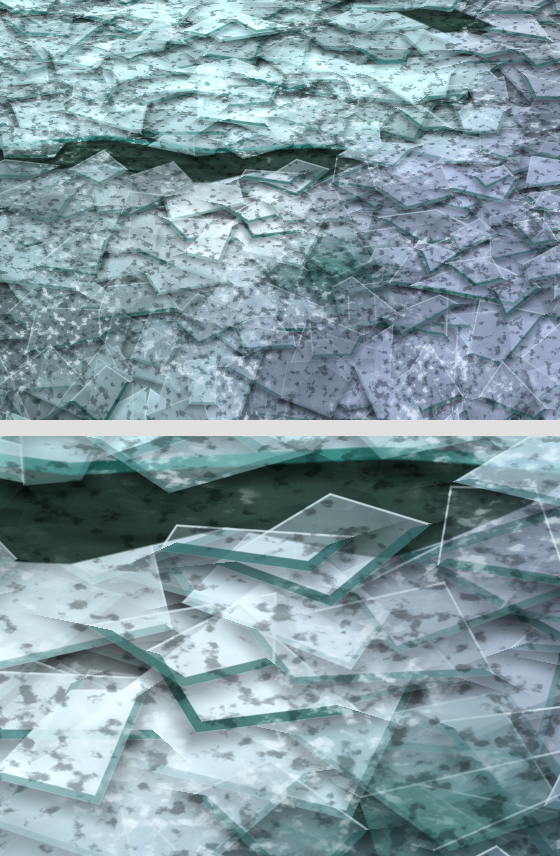
Top: the whole. Bottom: its middle third, enlarged.
A WebGL 2 fragment shader for this texture:

```glsl
#version 300 es
precision highp float;
// A heap of broken sheet glass: layers of translucent, foreshortened shards,
// each an intersection of random half planes with lit and dark rims.
// A shadowed crevice splits the heap, and frost and dust speckle the faces.

#define LAYERS 9
#define CREVICE_LAYER 7
#define SIDES 4
#define TILT 0.9
#define LARGEST 0.46
#define SHRINK 0.86
#define RIM 0.0042
#define SHADOW 0.30
#define FROST 0.34
#define DUST 0.30

uniform vec2 u_resolution;
out vec4 fragColor;

const vec3 AQUA = vec3(0.73, 0.87, 0.89);
const vec3 SLATE = vec3(0.53, 0.58, 0.67);
const vec3 SEA = vec3(0.52, 0.62, 0.64);
const vec3 MILK = vec3(0.82, 0.88, 0.90);
const vec3 BOTTLE = vec3(0.20, 0.38, 0.35);
const vec3 GLOOM = vec3(0.13, 0.19, 0.17);

vec3 hash3(vec3 p) {
  p = fract(p * vec3(0.1031, 0.1030, 0.0973));
  p += dot(p, p.yxz + 33.33);
  return fract((p.xxy + p.yxx) * p.zyx);
}

float noise(vec2 p) {
  vec2 i = floor(p), f = fract(p);
  f = f * f * (3.0 - 2.0 * f);
  float a = hash3(vec3(i, 3.0)).x, b = hash3(vec3(i + vec2(1, 0), 3.0)).x;
  float c = hash3(vec3(i + vec2(0, 1), 3.0)).x, d = hash3(vec3(i + 1.0, 3.0)).x;
  return mix(mix(a, b, f.x), mix(c, d, f.x), f.y);
}

float fbm(vec2 p) {
  float sum = 0.0, amp = 0.5;
  for (int i = 0; i < 4; i++) {
    sum += amp * noise(p);
    p = mat2(1.6, 1.2, -1.2, 1.6) * p + 7.1;
    amp *= 0.5;
  }
  return sum;
}

// Broken line through random heights, 0 to 1
float jag(float x, float seed) {
  float i = floor(x);
  return mix(hash3(vec3(i, seed, 1.0)).x, hash3(vec3(i + 1.0, seed, 1.0)).x, fract(x));
}

float blob(vec2 p, vec2 centre, vec2 radius) {
  vec2 e = (p - centre) / radius;
  return exp(-dot(e, e));
}

// Glass colour by place in the heap
vec3 tint(vec2 p) {
  vec3 c = mix(SEA, SLATE, smoothstep(0.3, 0.95, p.x - 0.3 * p.y + 0.1));
  float crest = smoothstep(0.58, 0.72, p.y) * smoothstep(1.28, 1.02, p.x + 0.25 * (p.y - 0.7));
  c = mix(c, AQUA, crest);
  c = mix(c, MILK, 0.9 * blob(p, vec2(0.55, 0.47), vec2(0.27, 0.14)));
  c = mix(c, MILK, 0.5 * blob(p, vec2(1.30, 0.92), vec2(0.2, 0.14)));
  return mix(c, BOTTLE, 0.8 * blob(p, vec2(0.79, 0.36), vec2(0.12, 0.06)));
}

void layShard(inout vec3 col, vec2 p, vec2 cell, float layer, float size, float frost) {
  vec3 h = hash3(vec3(cell, layer)), g = hash3(vec3(cell, layer + 31.0));
  vec2 centre = (cell + 0.5 + 0.5 * (h.xy - 0.5)) * size;
  centre.y = (sqrt(max(1.0 + 4.0 * TILT * centre.y, 0.05)) - 1.0) / (2.0 * TILT);
  vec2 d = (p - centre) / size, facing = vec2(0);
  float dist = -9.0, squash = 1.0 + 2.0 * TILT * centre.y, px = 1.0 / u_resolution.y;
  for (int k = 0; k < SIDES; k++) {
    vec3 r = hash3(vec3(cell + float(k) * 7.3, layer + 57.0));
    float a = 6.2832 * (g.x + (float(k) + 0.5 * (r.x - 0.5)) / float(SIDES));
    vec2 n = vec2(cos(a), sin(a) * squash);
    float e = (dot(d, n) - mix(0.16, 0.56, r.y)) / length(n);
    if (e > dist) { dist = e; facing = normalize(n); }
  }
  dist *= size;
  float inside = smoothstep(px, -px, dist);
  float down = smoothstep(0.1, -0.4, facing.y);
  col *= 1.0 - SHADOW * down * (1.0 - inside) * smoothstep(0.022, 0.0, dist);

  // Face with a sheen, then a dark lower rim or a pale upper one
  vec3 glass = tint(mix(centre, p, 0.5));
  float sheen = 0.74 + 0.54 * g.y + 0.35 * dot(d, h.yz - 0.5) + FROST * (frost - 0.45);
  col = mix(col, glass * sheen, inside * mix(0.2, 0.85, g.z));
  float width = RIM * mix(0.4, 1.0 + h.z, down);
  float rim = inside * smoothstep(width + px, width - px, -dist);
  vec3 cut = mix(BOTTLE, glass * vec3(0.28, 0.52, 0.50), h.x);
  col = mix(col, mix(MILK, cut, down), rim * mix(0.2, 0.85, h.z));
}

// Shadowed gap under the upper sheets, with a green cut edge along its lip
vec3 crevice(vec3 col, vec2 p) {
  float px = 1.5 / u_resolution.y, closing = smoothstep(0.72, 1.02, p.x);
  float lip = 0.635 + 0.05 * jag(p.x * 4.0, 5.0) - 0.03 * closing;
  float floorY = 0.545 + 0.09 * jag(p.x * 8.0, 9.0) + 0.08 * closing;
  float gap = smoothstep(lip + px, lip - px, p.y) * smoothstep(floorY - px, floorY + px, p.y);
  float nook = abs(p.x - 1.06) * 0.28 + abs(p.y - 0.955 + 0.15 * (p.x - 1.06));
  gap = max(gap, smoothstep(0.034 + px, 0.034 - px, nook));
  vec3 depth = GLOOM * (0.45 + 1.5 * fbm(vec2(p.x * 9.0 + p.y * 12.0, p.y * 50.0)));
  col = mix(col, depth, 0.9 * gap);
  float edge = smoothstep(0.005 + px, 0.005 - px, abs(p.y - lip - 0.004));
  return mix(col, vec3(0.16, 0.46, 0.43), 0.8 * edge * (1.0 - closing));
}

void main() {
  vec2 p = gl_FragCoord.xy / u_resolution.y;
  vec2 plane = vec2(p.x, p.y + TILT * p.y * p.y);
  vec3 col = tint(p) * 0.7;
  float size = LARGEST;
  for (int l = 0; l < LAYERS; l++) {
    if (l == CREVICE_LAYER) col = crevice(col, p);
    float layer = float(l) * 13.0 + 2.0;
    float frost = fbm(plane * 17.0 + layer);
    vec2 cell = floor(plane / size);
    for (int j = 1; j >= -1; j--)
      for (int i = -1; i <= 1; i++) {
        vec2 id = cell + vec2(i, j);
        float keep = l < CREVICE_LAYER ? 0.85 : 0.3;
        if (hash3(vec3(id, layer + 83.0)).y < keep) layShard(col, p, id, layer, size, frost);
      }
    size *= SHRINK;
  }
  // Pale dust and dark pits
  float patches = smoothstep(0.35, 0.65, fbm(plane * 7.0 + 20.0));
  float speck = fbm(plane * vec2(75.0, 65.0));
  float lit = smoothstep(0.15, 0.4, col.g);
  col = mix(col, vec3(0.90, 0.94, 0.96), DUST * 2.0 * lit * patches * smoothstep(0.5, 0.72, speck));
  col *= 1.0 - DUST * smoothstep(0.42, 0.22, speck);
  col = (col - 0.55) * 1.15 + 0.58;
  fragColor = vec4(clamp(col, 0.0, 1.0), 1.0);
}
```
